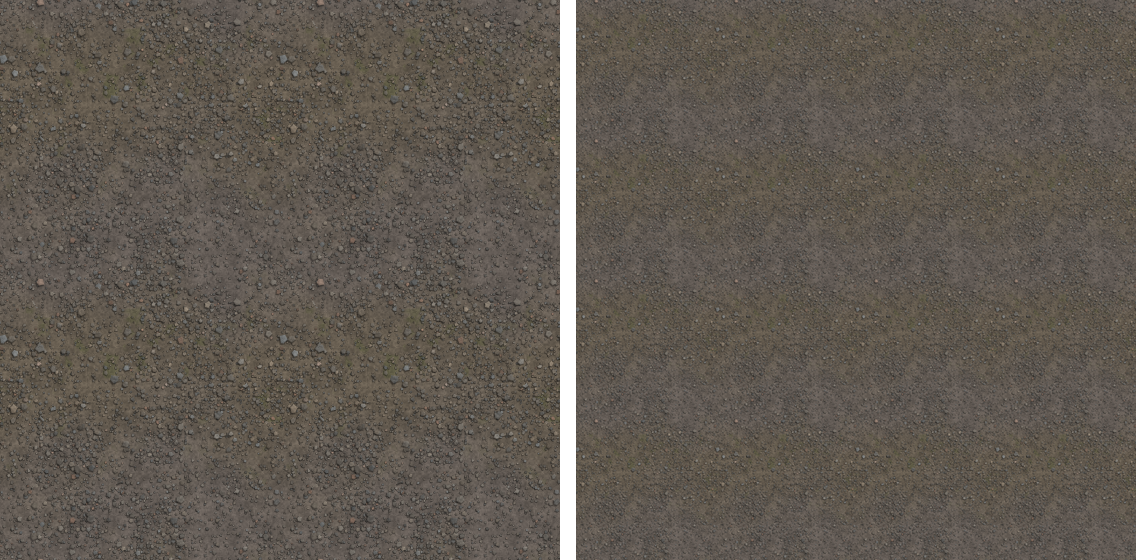
Left: one tile. Right: repeated 2 by 2.
A Shadertoy shader for this texture:

```glsl
// Draws trodden earth strewn with small angular stones, grit and dust, tiling on all sides.

const float TAU = 6.28319;
const float REPEATS = 2.0;                      // whole ground patches across the canvas
const vec2 LIGHT_DIR = vec2(0.6, 0.8);
const vec3 WARM_SOIL = vec3(0.385, 0.349, 0.300);
const vec3 COOL_SOIL = vec3(0.385, 0.355, 0.333);
const vec3 GREY_STONE = vec3(0.45, 0.43, 0.40);
const vec3 BLUE_STONE = vec3(0.42, 0.43, 0.43);
const vec3 TAN_STONE = vec3(0.49, 0.44, 0.38);
const vec3 PINK_STONE = vec3(0.56, 0.43, 0.36);
const vec3 PALE_STONE = vec3(0.62, 0.59, 0.56);
const vec3 MOSS = vec3(0.33, 0.34, 0.22);

vec3 hash3(vec2 cell, float seed) {
    vec3 q = fract(vec3(cell, seed + 1.0) * vec3(0.1031, 0.1030, 0.0973));
    q += dot(q, q.yxz + 33.33);
    return fract((q.xxy + q.yxx) * q.zyx);
}

// Value noise that wraps after "period" cells
float noise(vec2 p, float period, float seed) {
    vec2 q = p * period;
    vec2 c = floor(q);
    vec2 f = fract(q);
    f = f * f * (3.0 - 2.0 * f);
    float a = hash3(mod(c, period), seed).x;
    float b = hash3(mod(c + vec2(1, 0), period), seed).x;
    float d = hash3(mod(c + vec2(0, 1), period), seed).x;
    float e = hash3(mod(c + vec2(1, 1), period), seed).x;
    return mix(mix(a, b, f.x), mix(d, e, f.x), f.y);
}

float fbm(vec2 p, float period, float seed) {
    float sum = 0.0;
    float weight = 0.5;
    for (int i = 0; i < 4; i++) {
        sum += weight * noise(p, period, seed + float(i));
        period *= 2.0;
        weight *= 0.55;
    }
    return sum / 1.01;
}

// Distance to an irregular five-sided stone
float stoneDistance(vec2 d, float radius, float turn, vec3 shape) {
    float dist = -1.0;
    for (int i = 0; i < 5; i++) {
        float k = float(i);
        float wobble = fract(shape.x * 7.0 + k * 0.618 + shape.y * k);
        float angle = turn + TAU * (k + 0.35 * wobble) / 5.0;
        float reach = radius * mix(0.65, 1.0, fract(wobble * 5.3 + shape.z));
        dist = max(dist, dot(d, vec2(cos(angle), sin(angle))) - reach);
    }
    return dist;
}

vec3 stoneColor(vec3 pick, float warmth) {
    vec3 color = mix(BLUE_STONE, GREY_STONE, smoothstep(0.1, 0.6, pick.x));
    color = mix(color, TAN_STONE, smoothstep(0.4, 0.9, pick.y) * mix(0.4, 0.9, warmth));
    color = mix(color, PINK_STONE, 0.75 * step(0.95, pick.z));
    color = mix(color, PALE_STONE, 0.8 * pow(pick.x * pick.z, 5.0));
    return color * mix(0.86, 1.13, fract(pick.y * 9.0 + pick.z));
}

// Lays one size of stones with their shadows over the ground
vec3 addStones(vec3 ground, vec2 p, float cells, float seed, float cover, float warmth) {
    vec2 q = p * cells;
    float soft = 0.75 * REPEATS * cells / iResolution.y;
    for (int y = -1; y <= 1; y++)
    for (int x = -1; x <= 1; x++) {
        vec2 cell = floor(q) + vec2(x, y);
        vec2 id = mod(cell, cells);
        vec3 place = hash3(id, seed);
        vec2 d = q - cell - 0.5 - 0.7 * (place.xy - 0.5);
        if (place.z > cover || dot(d, d) > 0.7) continue;
        vec3 shape = hash3(id, seed + 11.0);
        vec3 pick = hash3(id, seed + 23.0);
        float radius = mix(0.22, 0.47, shape.x * shape.x);
        float turn = TAU * shape.y;
        float dist = stoneDistance(d, radius, turn, shape);
        float shade = stoneDistance(d + LIGHT_DIR * radius * 0.32, radius, turn, shape);
        ground *= 1.0 - 0.40 * smoothstep(0.09 + soft, -0.06, shade);
        float bevel = smoothstep(-0.6 * radius, 0.0, dist);
        float facing = dot(d, LIGHT_DIR) / radius;
        vec3 color = stoneColor(pick, warmth) * (1.0 + 0.16 * bevel * facing);
        float buried = mix(0.6, 1.0, shape.z);
        ground = mix(ground, color, buried * smoothstep(soft, -soft, dist));
    }
    return ground;
}

void mainImage(out vec4 fragColor, in vec2 fragCoord) {
    vec2 p = fract(fragCoord / iResolution.xy * REPEATS);

    // Broad warm and cool bands, with patches of loose stones
    float patches = fbm(p, 5.0, 3.0);
    float band = 0.5 + 0.5 * cos(TAU * (p.y - 0.64));
    float warmth = clamp(band + 1.4 * (patches - 0.5), 0.0, 1.0);
    float loose = smoothstep(0.3, 0.7, fbm(p, 7.0, 31.0));

    // Soil with clods, grit and a trace of moss
    vec3 color = mix(COOL_SOIL, WARM_SOIL, warmth);
    color *= 1.0 + 0.34 * (fbm(p, 24.0, 41.0) - 0.5);
    float moss = smoothstep(0.62, 0.78, fbm(p, 18.0, 53.0)) * warmth;
    color = mix(color, MOSS, 0.5 * moss);

    // Stones from gravel up to cobbles
    color = addStones(color, p, 88.0, 61.0, mix(0.25, 0.60, loose), warmth);
    color = addStones(color, p, 52.0, 71.0, mix(0.16, 0.62, loose), warmth);
    color = addStones(color, p, 30.0, 83.0, mix(0.05, 0.22, loose), warmth);

    // Dust and fine grain over everything
    float grain = noise(p, 240.0, 97.0) + noise(p, 130.0, 101.0) - 1.0;
    color *= 1.03 + 0.17 * grain;
    fragColor = vec4(clamp(color, 0.0, 1.0), 1.0);
}
```
